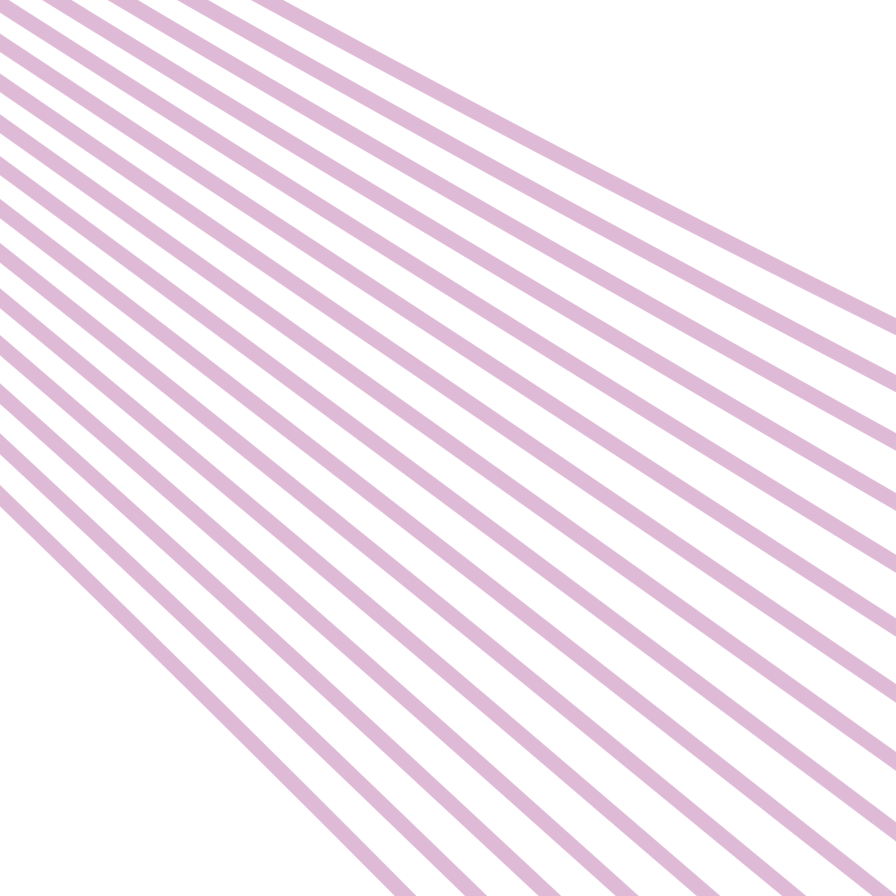
Give the GLSL for this pattern, as a Shadertoy shader.

```glsl
// A fan of sixteen slim mauve bands descending across a white canvas.
// Each band is a gently bowed curve between a height on the left edge and
// a height on the right edge; both heights are cubics of the band's rank.

const int   BAND_COUNT = 16;
const float HALF_WIDTH = 0.0086;
const vec3  PAPER = vec3(1.0);
const vec3  MAUVE = vec3(0.87, 0.73, 0.84);

// Cubic coefficients (constant first): depth below the top edge
const vec4 LEFT_DEPTH  = vec4(-0.1654, 0.6234, 0.0249, 0.0703);
const vec4 RIGHT_DEPTH = vec4(0.3646, 0.9400, 0.1726, 0.0879);

// Sag of the first and the last band
const float FIRST_BOW = 0.0356;
const float LAST_BOW  = -0.0454;

// Approximate distance from p (y downwards) to the centre of a band
float bandDistance(vec2 p, float rank) {
    vec4 powers = vec4(1.0, rank, rank * rank, rank * rank * rank);
    float left  = dot(LEFT_DEPTH, powers);
    float right = dot(RIGHT_DEPTH, powers);
    float bow   = mix(FIRST_BOW, LAST_BOW, rank);
    float depth = mix(left, right, p.x) + bow * p.x * (1.0 - p.x);
    float slope = right - left + bow * (1.0 - 2.0 * p.x);
    return abs(p.y - depth) / sqrt(1.0 + slope * slope);
}

void mainImage(out vec4 fragColor, in vec2 fragCoord) {
    vec2 p = fragCoord / iResolution.y;
    p.y = 1.0 - p.y;

    // Nearest band centre
    float nearest = 1.0;
    for (int i = 0; i < BAND_COUNT; i++) {
        float rank = float(i) / float(BAND_COUNT - 1);
        nearest = min(nearest, bandDistance(p, rank));
    }

    // Smooth coverage about one pixel wide
    float soft = 0.8 / iResolution.y;
    float ink = 1.0 - smoothstep(HALF_WIDTH - soft, HALF_WIDTH + soft, nearest);
    fragColor = vec4(mix(PAPER, MAUVE, ink), 1.0);
}
```
